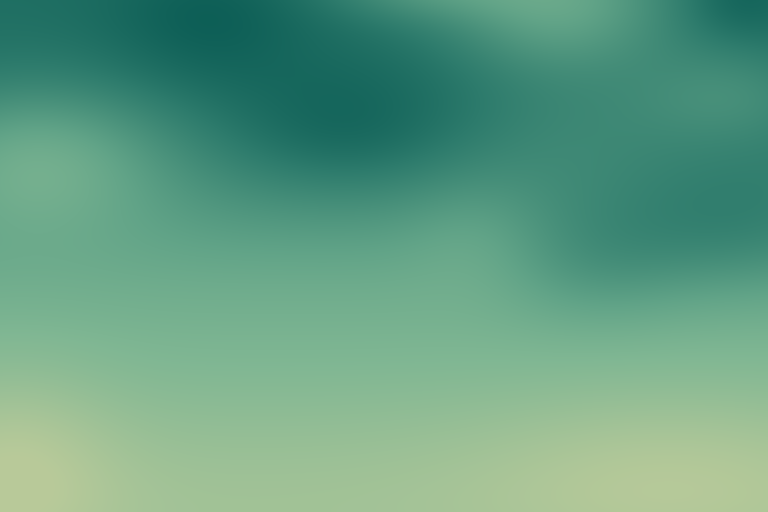
Write a Shadertoy shader that draws this background.

```glsl
// Soft blurred gradient: deep teal above, sage green below, with hazy glows and shadows.

const vec3 DEEP_TEAL = vec3(0.04, 0.36, 0.33);
const vec3 TEAL      = vec3(0.18, 0.485, 0.425);
const vec3 SEA_GREEN = vec3(0.38, 0.64, 0.53);
const vec3 SAGE      = vec3(0.50, 0.715, 0.575);
const vec3 PALE_LIME = vec3(0.72, 0.79, 0.60);

// Elliptical Gaussian falloff, 1 at the centre.
float glow(vec2 p, vec2 centre, vec2 radius) {
    vec2 d = (p - centre) / radius;
    return exp(-dot(d, d));
}

// Fraction of the way from a to b, clamped.
float span(float a, float b, float x) {
    return clamp((x - a) / (b - a), 0.0, 1.0);
}

// Colour ramp from dark to light.
vec3 ramp(float tone) {
    vec3 colour = mix(DEEP_TEAL, TEAL, span(0.04, 0.18, tone));
    colour = mix(colour, SEA_GREEN, span(0.18, 0.38, tone));
    colour = mix(colour, SAGE, span(0.38, 0.50, tone));
    return mix(colour, PALE_LIME, span(0.50, 0.72, tone));
}

// Vertical gradient, lighter towards the bottom.
float baseTone(float depth) {
    return 0.12 + 0.35 * smoothstep(0.12, 0.68, depth)
                + 0.16 * smoothstep(0.60, 1.0, depth);
}

// Light patches.
float lightTone(vec2 p) {
    float upper = 0.27 * glow(p, vec2(0.73, 1.00), vec2(0.15, 0.15))
                + 0.16 * glow(p, vec2(0.55, 1.03), vec2(0.13, 0.07));
    float middle = 0.23 * glow(p, vec2(0.05, 0.70), vec2(0.17, 0.15))
                 + 0.13 * glow(p, vec2(0.95, 0.82), vec2(0.13, 0.10))
                 + 0.05 * glow(p, vec2(0.75, 0.75), vec2(0.15, 0.12))
                 + 0.05 * glow(p, vec2(0.62, 0.55), vec2(0.09, 0.12));
    float lower = 0.12 * glow(p, vec2(0.02, 0.10), vec2(0.13, 0.20))
                + 0.09 * glow(p, vec2(0.87, 0.08), vec2(0.25, 0.17));
    return upper + middle + lower;
}

// Dark patches.
float shadowTone(vec2 p) {
    float upper = 0.07 * glow(p, vec2(0.27, 0.96), vec2(0.13, 0.12))
                + 0.08 * glow(p, vec2(0.45, 0.73), vec2(0.15, 0.12))
                + 0.06 * glow(p, vec2(0.96, 1.00), vec2(0.07, 0.08));
    float right = 0.13 * glow(p, vec2(0.95, 0.54), vec2(0.20, 0.13))
                + 0.07 * glow(p, vec2(0.77, 0.47), vec2(0.12, 0.12));
    return upper + right;
}

void mainImage(out vec4 fragColor, in vec2 fragCoord) {
    vec2 p = fragCoord / iResolution.xy;
    float tone = baseTone(1.0 - p.y) + lightTone(p) - shadowTone(p);
    fragColor = vec4(ramp(tone), 1.0);
}
```
